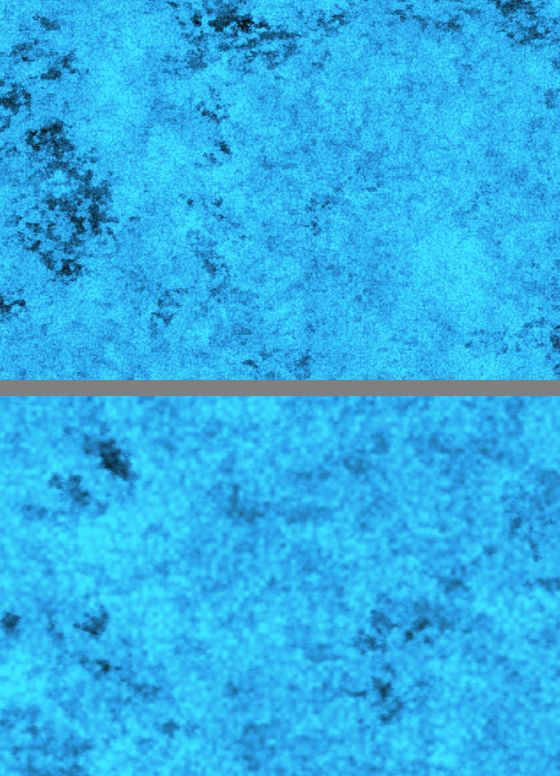
Top, the full canvas; bottom, a detail of the centre.
Reproduce this texture procedurally as a Shadertoy shader.

```glsl
// Weathered azure paper: soft cloudy mottling under a fine cellular grain,
// with dark speckled stains, flat smears and hairline cracks near the sides.
// One tone value is summed from the layers and then mapped to a blue ramp.

#define BASE_TONE 0.726
#define CLOUD_DEPTH 0.17
#define MOTTLE_SCALE 17.0
#define MOTTLE_DEPTH 0.30
#define GRAIN_SCALE 115.0
#define GRAIN_DEPTH 0.15
#define DUST_DEPTH 0.19
#define SPECK_DEPTH 0.13
#define STAIN_SCALE 8.5
#define STAIN_DEPTH 0.31
#define SMEAR_DEPTH 0.24
#define CRACK_DEPTH 0.20

vec2 hash2(vec2 p) {
    vec3 q = fract(p.xyx * vec3(0.1031, 0.1030, 0.0973));
    q += dot(q, q.yzx + 33.33);
    return fract((q.xx + q.yz) * q.zy);
}

float valueNoise(vec2 p) {
    vec2 cell = floor(p), f = fract(p);
    f = f * f * (3.0 - 2.0 * f);
    float low = mix(hash2(cell).x, hash2(cell + vec2(1, 0)).x, f.x);
    float high = mix(hash2(cell + vec2(0, 1)).x, hash2(cell + vec2(1, 1)).x, f.x);
    return mix(low, high, f.y);
}

// Layered noise, turned at each octave to hide the lattice; mean 0.5.
float layers(vec2 p) {
    const mat2 turn = mat2(1.6, 1.2, -1.2, 1.6);
    float sum = 0.0, weight = 0.5, total = 0.0;
    for (int i = 0; i < 5; i++) {
        sum += weight * valueNoise(p);
        total += weight;
        p = turn * p + 17.3;
        weight *= 0.58;
    }
    return sum / total;
}

// Distance to the nearest scattered grain centre.
float cellular(vec2 p) {
    vec2 cell = floor(p), f = fract(p);
    float nearest = 4.0;
    for (int y = -1; y <= 1; y++)
        for (int x = -1; x <= 1; x++) {
            vec2 offset = vec2(x, y);
            vec2 d = offset + hash2(cell + offset) - f;
            nearest = min(nearest, dot(d, d));
        }
    return sqrt(nearest);
}

// Maps the tone to azure: blue saturates before green does.
vec3 azure(float tone) {
    float red = min(0.265 * tone, 0.23);
    float blue = min(1.45 * tone, 0.92 + 0.36 * (tone - 0.64));
    return vec3(red, tone, min(blue, 0.99));
}

void mainImage(out vec4 fragColor, in vec2 fragCoord) {
    vec2 p = fragCoord / iResolution.y;
    vec2 uv = fragCoord / iResolution.xy;
    vec2 warped = p + 0.02 * (vec2(valueNoise(p * 14.0), valueNoise(p * 14.0 + 40.0)) - 0.5);

    // Cloudy sheet, palest right of the centre
    float cloud = layers(warped * 3.5 + 3.0) - 0.5;
    float tone = BASE_TONE + CLOUD_DEPTH * cloud;
    tone += MOTTLE_DEPTH * (layers(p * MOTTLE_SCALE + 61.0) - 0.5);
    vec2 glow = (uv - vec2(0.6, 0.62)) * vec2(2.4, 2.0);
    tone += 0.045 * exp(-dot(glow, glow));

    // Fine grain, dust and small dark specks all over the sheet
    tone += GRAIN_DEPTH * (0.5 - cellular(p * GRAIN_SCALE));
    tone += DUST_DEPTH * (valueNoise(p * 215.0 + 9.0) - 0.5);
    float fleckNoise = layers(p * vec2(52.0, 64.0) + 80.0);
    tone -= SPECK_DEPTH * smoothstep(0.50, 0.75, fleckNoise - 0.3 * cloud);

    // Stains: small blots inside broad zones, broken into flecks
    float side = smoothstep(0.1, 0.6, abs(uv.x - 0.58));
    float zone = layers(warped * vec2(2.2, 2.8) + 27.0);
    float blot = layers(warped * STAIN_SCALE * vec2(0.85, 1.15) + 44.0);
    float stain = 0.45 * zone + 0.55 * blot + 0.065 * side;
    float patches = smoothstep(0.50, 0.72, stain);
    float fleck = smoothstep(0.42, 0.66, fleckNoise + 0.16 * (patches - 0.4));
    tone -= patches * (0.05 + STAIN_DEPTH * fleck);

    // Flat smears
    float smear = layers(warped * vec2(5.0, 20.0) + 12.0);
    smear = smoothstep(0.56, 0.74, smear) * smoothstep(0.50, 0.62, stain);
    tone -= SMEAR_DEPTH * smear * (0.15 + 0.85 * fleck);

    // Hairline cracks along a noise contour
    float contour = abs(layers(p * vec2(1.8, 4.0) + 52.0) - 0.5);
    float crack = 1.0 - smoothstep(0.0, 0.006, contour);
    crack *= smoothstep(0.6, 0.8, valueNoise(p * 4.5 + 31.0));
    tone -= CRACK_DEPTH * crack * (0.3 + 0.7 * fleck);

    fragColor = vec4(azure(clamp(tone, 0.05, 0.90)), 1.0);
}
```
